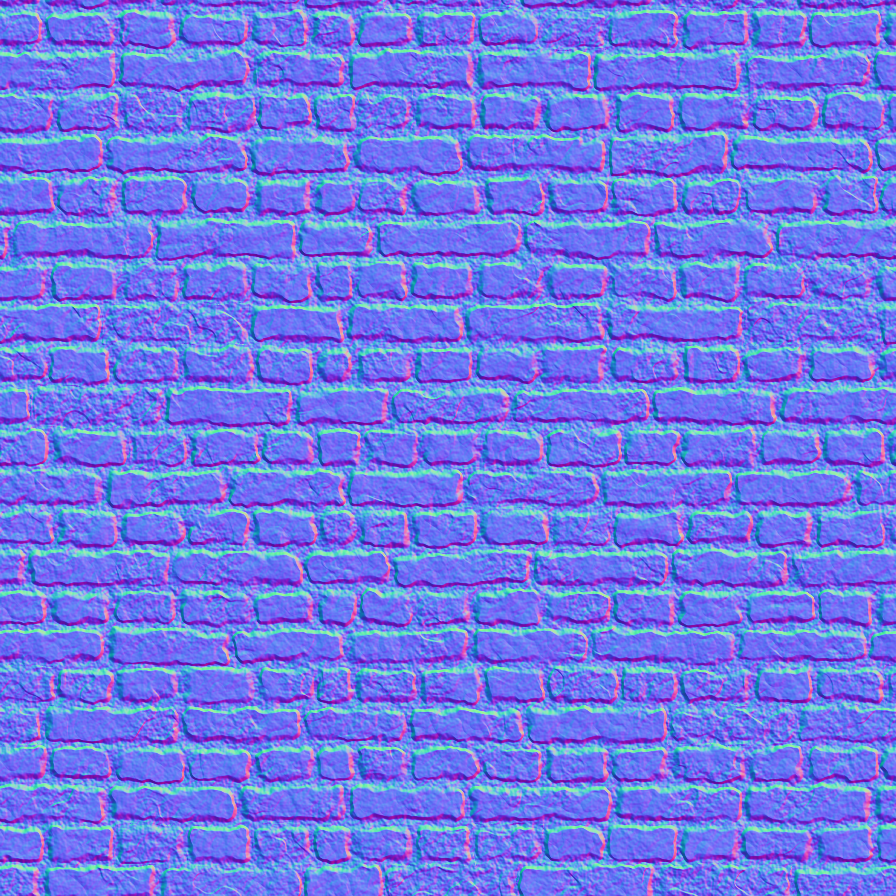
Reproduce this texture map procedurally as a Shadertoy shader.

```glsl
// Tangent-space normal map of an old brick wall: 22 courses, alternating
// rows of 14 short and 7 long bricks. A tiling height field of rounded boxes
// and gradient noise is differentiated and encoded as red, green and blue.

const float PI = 3.14159265;

vec2 hash(vec2 p) {
    vec3 q = fract(p.xyx * vec3(0.1031, 0.1030, 0.0973));
    q += dot(q, q.yzx + 33.33);
    return fract((q.xx + q.yz) * q.zy);
}

// One lattice corner of the gradient noise, wrapped to the given period.
float corner(vec2 cell, vec2 offset, float period) {
    float angle = 2.0 * PI * hash(mod(cell, period) + period).x;
    return dot(vec2(cos(angle), sin(angle)), offset);
}

// Gradient noise that repeats once per canvas, with "cells" cells across.
float gnoise(vec2 uv, float cells) {
    vec2 p = uv * cells, i = floor(p), f = p - i;
    vec2 s = f * f * f * (f * (f * 6.0 - 15.0) + 10.0);
    vec2 e = vec2(0.0, 1.0);
    return mix(mix(corner(i, f, cells), corner(i + e.yx, f - e.yx, cells), s.x),
               mix(corner(i + e, f - e, cells), corner(i + 1.0, f - 1.0, cells), s.x), s.y);
}

float roundedBox(vec2 p, vec2 halfSize, float radius) {
    vec2 q = abs(p) - halfSize + radius;
    return length(max(q, 0.0)) + min(max(q.x, q.y), 0.0) - radius;
}

// Position of the irregular joint left of brick i, in brick units.
float joint(float i, float row, float count) {
    return i + 0.16 * (hash(vec2(mod(i, count), row)).x - 0.5);
}

float wallHeight(vec2 uv) {
    // Hand-laid waviness of the courses and ragged brick outlines
    vec2 ragged = vec2(gnoise(uv + 0.11, 52.0), gnoise(uv + 0.73, 52.0));
    vec2 p = uv + 0.0035 * vec2(gnoise(uv, 9.0), gnoise(uv + 0.37, 9.0))
                + 0.0035 * vec2(gnoise(uv, 23.0), gnoise(uv + 0.57, 23.0)) + 0.0025 * ragged;

    // Courses counted from the top, slightly uneven in pitch
    float down = 1.0 - p.y;
    float y = 22.0 * down - 0.215 - 0.28 * pow(sin(PI * down), 2.0);
    float row = mod(floor(y), 22.0);
    bool isLong = mod(row, 2.0) > 0.5;
    float count = isLong ? 7.0 : 14.0;

    // Bricks along the course, squeezed in one narrow band
    float s = clamp((p.x - 0.33) / 0.1, 0.0, 1.0);
    float x = (6.7 * p.x + 0.3 * s * s * (3.0 - 2.0 * s)) * count / 7.0;
    float density = (6.7 + 18.0 * s * (1.0 - s)) * count / 7.0;
    float phase = 0.785;
    if (isLong) phase = (mod(row, 4.0) > 2.0 || row < 2.0) ? 0.75 : 0.22;
    x -= phase + 0.16 * (hash(vec2(row, 71.0)).y - 0.5);

    float i = floor(x);
    if (x < joint(i, row, count)) i -= 1.0;
    else if (x > joint(i + 1.0, row, count)) i += 1.0;
    float left = joint(i, row, count), right = joint(i + 1.0, row, count);
    vec2 rnd = hash(vec2(mod(i, count), row + 40.0));

    // Brick body, slightly turned, with a bevel of varying steepness
    vec2 q = vec2((x - 0.5 * (left + right)) / density, (0.5 - fract(y)) / 22.0);
    vec2 halfSize = vec2(0.5 * (right - left) / density, 0.5 / 22.0)
                  - vec2(0.0028, 0.0024 + 0.0022 * rnd.y);
    vec2 turned = q + vec2(0.0, 0.05 * (fract(rnd.x * 7.0) - 0.5) * q.x);
    float d = roundedBox(turned, halfSize, 0.007 + 0.004 * rnd.y)
            + 0.0022 * gnoise(uv, 64.0) + 0.0022 * gnoise(uv, 128.0);
    float bevel = mix(0.0025, 0.0085, smoothstep(-0.35, 0.35, gnoise(uv + 0.3, 31.0)));
    float face = 1.0 - smoothstep(-bevel, 0.0008, d);

    // Weathering: eroded bricks, rough patches and flaked layers
    float worn = smoothstep(0.84, 1.0, rnd.x);
    float rough = max(worn, smoothstep(-0.1, 0.4, gnoise(uv + 0.2, 17.0)));
    vec2 bent = uv + 0.009 * ragged;
    float flake = smoothstep(0.08, 0.18, gnoise(bent + 0.6, 30.0));
    float crease = abs(gnoise(bent + vec2(0.3, 0.8), 40.0));
    float h = face * (0.0062 * (1.0 - 0.5 * worn) + 0.05 * q.y + 0.0016 * gnoise(uv, 36.0)
                      + 0.0028 * crease - 0.0013 * flake * (0.3 + rough));

    // Sloping mortar bed, in places filled up to the bricks
    float fill = smoothstep(-0.05, 0.4, gnoise(uv + 0.9, 21.0));
    h += (1.0 - face) * (0.2 * sin(2.0 * PI * y) / (2.0 * PI * 22.0) + 0.0032 * fill);

    // Surface grain, coarser in the mortar and on rough patches
    float grain = mix(1.1, 0.4 + 0.6 * rough, face);
    h += grain * (0.0008 * gnoise(uv + 0.27, 310.0) + 0.0012 * gnoise(uv, 210.0)
                  + 0.0019 * gnoise(uv + 0.45, 120.0));
    return h + worn * 0.002 * gnoise(uv + 0.15, 80.0);
}

void mainImage(out vec4 fragColor, in vec2 fragCoord) {
    vec2 uv = fragCoord / iResolution.xy;
    vec2 e = vec2(max(0.0007, 0.35 / iResolution.y), 0.0);
    vec2 slope = vec2(wallHeight(uv + e) - wallHeight(uv - e),
                      wallHeight(uv + e.yx) - wallHeight(uv - e.yx)) / (2.0 * e.x);

    // Steep spots are exaggerated so that edges and chips stand out
    slope *= 0.85 + 0.45 * min(length(slope), 1.5);

    // Overall lean to the left and downward
    vec3 normal = normalize(vec3(-slope - vec2(0.17, 0.07), 1.0));
    fragColor = vec4(0.5 + 0.475 * normal, 1.0);
}
```
